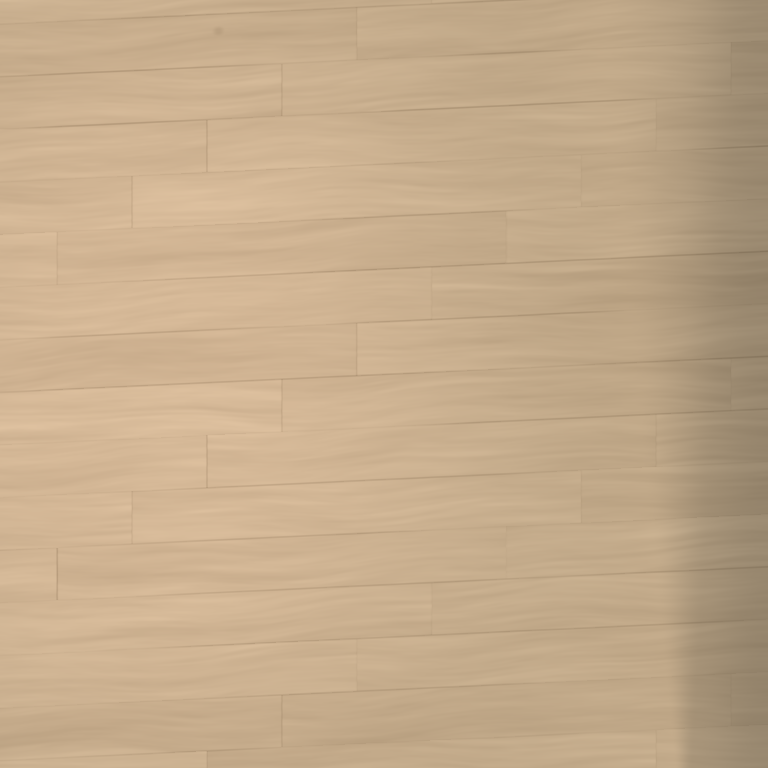
Give the GLSL for this texture, as a Shadertoy shader.

```glsl
const vec3 LIT_WOOD = vec3(0.835, 0.722, 0.592);
const vec3 MID_WOOD = vec3(0.755, 0.660, 0.535);
const vec3 SHADE_WOOD = vec3(0.585, 0.520, 0.425);
const vec3 GRAIN_TINT = vec3(0.90, 1.0, 1.15);   // darkening per channel

const float ROW_HEIGHT = 0.0685;
const float PLANK_LENGTH = 0.585;
const float ROW_SHIFT = PLANK_LENGTH / 6.0;      // stagger of joints per row
const float SLOPE = 0.047;                       // rise of the rows to the right
const float FIRST_SEAM = 0.763;
const float FIRST_JOINT = 0.172;
const float LINE_HALF_WIDTH = 0.0008;
const float SEAM_DEPTH = 0.13;
const float JOINT_DEPTH = 0.12;
const float PLANK_VARIATION = 0.022;
const float KNOT_CHANCE = 0.12;
const vec2 LIGHT_CENTRE = vec2(0.18, 0.50);

vec3 hash3(vec2 p) {
    vec3 q = fract(p.xyx * vec3(0.1031, 0.1030, 0.0973));
    q += dot(q, q.yxz + 33.33);
    return fract((q.xxy + q.yzz) * q.zyx);
}

// Smooth cellular noise: one soft blob of random sign per cell
float cellNoise(vec2 p) {
    vec2 cell = floor(p);
    float sum = 0.0;
    for (int j = -1; j <= 1; j++) {
        for (int i = -1; i <= 1; i++) {
            vec2 c = cell + vec2(i, j);
            vec3 h = hash3(c);
            vec2 d = c + h.xy - p;
            float k = max(1.0 - dot(d, d), 0.0);
            sum += (h.z * 2.0 - 1.0) * k * k;
        }
    }
    return sum;
}

float softLine(float dist, float pixel) {
    return 1.0 - smoothstep(max(LINE_HALF_WIDTH - pixel, 0.0),
                            LINE_HALF_WIDTH + pixel, abs(dist));
}

// Long streaks, fine fibres and wavy growth rings
float woodGrain(vec2 p, vec2 offset) {
    float bend = 0.006 * sin(p.x * 9.0 + offset.x) + 0.003 * sin(p.x * 23.0 + offset.y);
    vec2 q = vec2(p.x, p.y + bend);
    float streaks = cellNoise(q * vec2(3.5, 65.0) + offset);
    float fibres = cellNoise(q * vec2(9.0, 170.0) + offset.yx);
    float pores = cellNoise(q * vec2(32.0, 330.0) + offset);
    float phase = q.y * 520.0 + 3.5 * streaks + 2.0 * sin(p.x * 6.0 + offset.y);
    float rings = sin(phase) * smoothstep(0.0, 0.5, cellNoise(p * vec2(4.0, 22.0) + offset));
    return 0.026 * streaks + 0.020 * fibres + 0.010 * pores + 0.011 * rings;
}

// Warm light on the left, soft shadow on the right
vec3 litWood(vec2 uv) {
    float falloff = length((uv - LIGHT_CENTRE) * vec2(1.0, 0.8));
    vec3 colour = mix(LIT_WOOD, MID_WOOD, smoothstep(0.10, 0.62, falloff));
    float edge = mix(0.89, 0.87, uv.y);
    float softness = mix(0.012, 0.10, uv.y);
    float penumbra = smoothstep(edge - softness, edge + softness, uv.x);
    float depth = mix(0.60, 1.0, smoothstep(edge, 1.0, uv.x)) * mix(1.0, 0.85, uv.y);
    return mix(colour, SHADE_WOOD, penumbra * depth);
}

void mainImage(out vec4 fragColor, in vec2 fragCoord) {
    vec2 uv = fragCoord / iResolution.xy;
    float pixel = 1.0 / min(iResolution.x, iResolution.y);

    // Staggered plank layout, rows counted downwards
    float across = (FIRST_SEAM - uv.y + SLOPE * uv.x) / ROW_HEIGHT;
    float row = floor(across);
    float along = (uv.x - FIRST_JOINT + row * ROW_SHIFT) / PLANK_LENGTH;
    vec2 plank = vec2(floor(along), row);
    vec2 local = vec2(fract(along) * PLANK_LENGTH, fract(across) * ROW_HEIGHT);
    vec3 plankHash = hash3(plank + 41.0);

    // Grain and tone of each plank
    float tone = woodGrain(local, floor(plankHash.xy * 90.0));
    tone += PLANK_VARIATION * (plankHash.z - 0.5);
    tone += 0.012 * cellNoise(uv * vec2(2.5, 9.0) + 5.0);

    // Rare small knots
    vec3 knotHash = hash3(plank + 87.0);
    vec2 knotCentre = mix(vec2(0.15), vec2(0.85), knotHash.xy) * vec2(PLANK_LENGTH, ROW_HEIGHT);
    float knotDist = length((local - knotCentre) * vec2(0.8, 1.0));
    tone -= 0.07 * step(knotHash.z, KNOT_CHANCE) * (1.0 - smoothstep(0.001, 0.008, knotDist));

    // Worn seams between rows and butt joints between plank ends
    float seamIndex = floor(across + 0.5);
    float seamWear = smoothstep(-0.25, 0.35, cellNoise(vec2(uv.x * 4.0, seamIndex * 7.3)));
    float seam = softLine((across - seamIndex) * ROW_HEIGHT, pixel);
    tone -= SEAM_DEPTH * seam * mix(0.25, 1.0, seamWear) * mix(0.65, 1.0, uv.y);

    float jointIndex = floor(along + 0.5);
    float joint = softLine((along - jointIndex) * PLANK_LENGTH, pixel);
    float jointWear = mix(0.35, 1.0, hash3(vec2(jointIndex, row) + 13.0).x);
    tone -= JOINT_DEPTH * joint * jointWear * (1.0 - 0.75 * smoothstep(0.25, 0.6, uv.x));

    vec3 colour = litWood(uv) * (1.0 + tone * GRAIN_TINT);
    fragColor = vec4(clamp(colour, 0.0, 1.0), 1.0);
}
```
